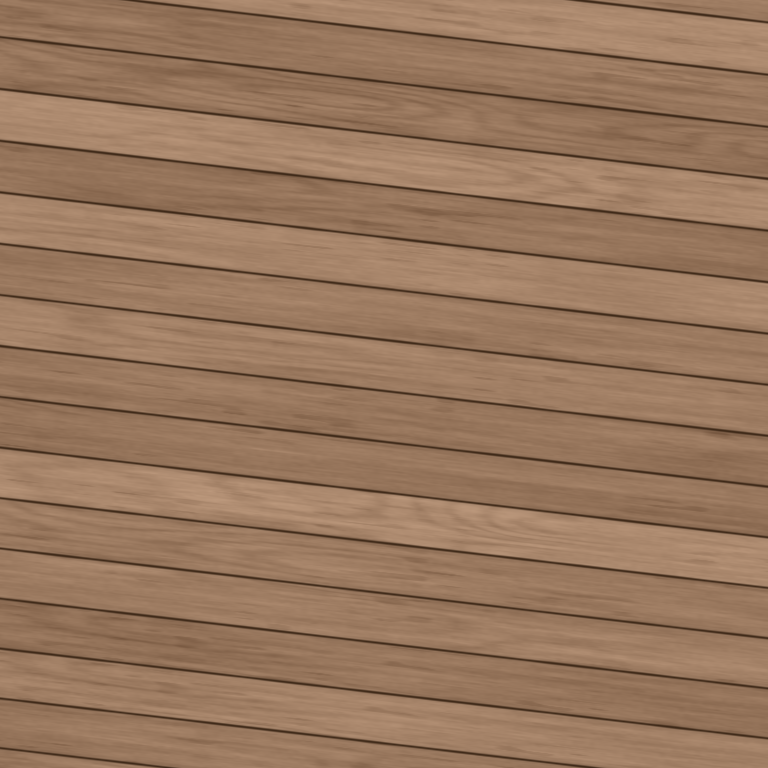
Write a WebGL 2 fragment shader that draws this texture.

```glsl
#version 300 es
precision highp float;

uniform vec2 u_resolution;
out vec4 fragColor;

const vec3 DARK_WOOD = vec3(0.49, 0.365, 0.27);
const vec3 LIGHT_WOOD = vec3(0.735, 0.595, 0.485);
const vec3 GROOVE = vec3(0.22, 0.14, 0.075);

const float SLOPE = 0.117;          // downward tilt of the boards
const float FIRST_GROOVE = 0.0482;  // distance of groove zero below the top left
const float GROOVE_HALF = 0.0014;   // half the groove width
const int FIRST_BOARD = -3;

// Brightness of each board, from the top down
const float BOARD_TONE[18] = float[18](
    0.55, 0.70, 0.44, 0.36, 0.72, 0.35, 0.69, 0.48, 0.59,
    0.45, 0.39, 0.74, 0.52, 0.57, 0.40, 0.62, 0.47, 0.50);

float hash(vec2 p) {
    vec3 q = fract(vec3(p.xyx) * 0.1031);
    q += dot(q, q.yzx + 33.33);
    return fract((q.x + q.y) * q.z);
}

float noise(vec2 p) {
    vec2 cell = floor(p);
    vec2 f = fract(p);
    f = f * f * (3.0 - 2.0 * f);
    float low = mix(hash(cell), hash(cell + vec2(1, 0)), f.x);
    float high = mix(hash(cell + vec2(0, 1)), hash(cell + vec2(1, 1)), f.x);
    return mix(low, high, f.y);
}

float fbm(vec2 p) {
    float sum = 0.0;
    float weight = 0.5;
    for (int i = 0; i < 4; i++) {
        sum += weight * noise(p);
        p = p * 2.03 + 17.3;
        weight *= 0.5;
    }
    return sum / 0.9375;
}

// Boards narrow very slightly towards the bottom
float boardRow(vec2 uv) {
    float down = 1.0 - uv.y - SLOPE * uv.x - FIRST_GROOVE;
    return down * (14.754 + 0.397 * down);
}

// Nested growth rings, drawn as contours of a stretched field
float growthRings(vec2 p, float count) {
    float field = noise(p * vec2(3.2, 1.7)) + 0.16 * fbm(p * vec2(9.0, 4.0));
    float wave = 0.5 + 0.5 * sin(field * count);
    return wave * wave;
}

// Signed brightness of the grain; p.x runs along the board, p.y across
float woodGrain(vec2 p, float seed) {
    vec2 q = p + vec2(seed * 37.0, seed * 91.0);
    float broad = fbm(q * vec2(3.0, 2.2)) - 0.5;
    float streaks = fbm(q * vec2(5.0, 11.0)) - 0.5;
    float fibres = noise(q * vec2(38.0, 30.0)) - 0.5;
    float specks = noise(q * vec2(130.0, 26.0)) - 0.5;
    float ringArea = smoothstep(0.45, 0.72, noise(q * vec2(2.3, 0.8) + 5.0));
    float rings = growthRings(q, 38.0) * ringArea;
    float pores = smoothstep(0.70, 0.92, noise(q * vec2(22.0, 17.0)));
    float poreArea = smoothstep(0.45, 0.70, noise(q * vec2(5.0, 2.0) + 9.0));
    return 0.34 * broad + 0.42 * streaks + 0.13 * fibres + 0.08 * specks
         - 0.19 * (rings - 0.3 * ringArea) - 0.20 * pores * poreArea;
}

void main() {
    vec2 uv = gl_FragCoord.xy / u_resolution;
    float row = boardRow(uv);
    float rowPerUnit = 15.1;
    float board = floor(row);
    int index = clamp(int(board) - FIRST_BOARD, 0, 17);

    // Wood of this board
    vec2 along = vec2(uv.x - SLOPE * uv.y, fract(row));
    float seed = hash(vec2(board + 20.0, 4.7));
    float tone = BOARD_TONE[index] + woodGrain(along, seed);
    vec3 color = mix(DARK_WOOD, LIGHT_WOOD, clamp(tone, -0.15, 1.08));

    // Groove between boards, with a soft shade on either side
    float edge = abs(row - round(row)) / rowPerUnit;
    float pixel = fwidth(row) / rowPerUnit;
    float worn = 0.85 + 0.3 * noise(vec2(uv.x * 25.0, round(row) * 7.0));
    float blur = max(pixel, 0.0008);
    float groove = 1.0 - smoothstep(-blur, blur, edge - GROOVE_HALF * worn);
    color *= 1.0 - 0.13 * exp(-edge / 0.0025);
    color = mix(color, GROOVE, 0.92 * groove);

    fragColor = vec4(color, 1.0);
}
```
